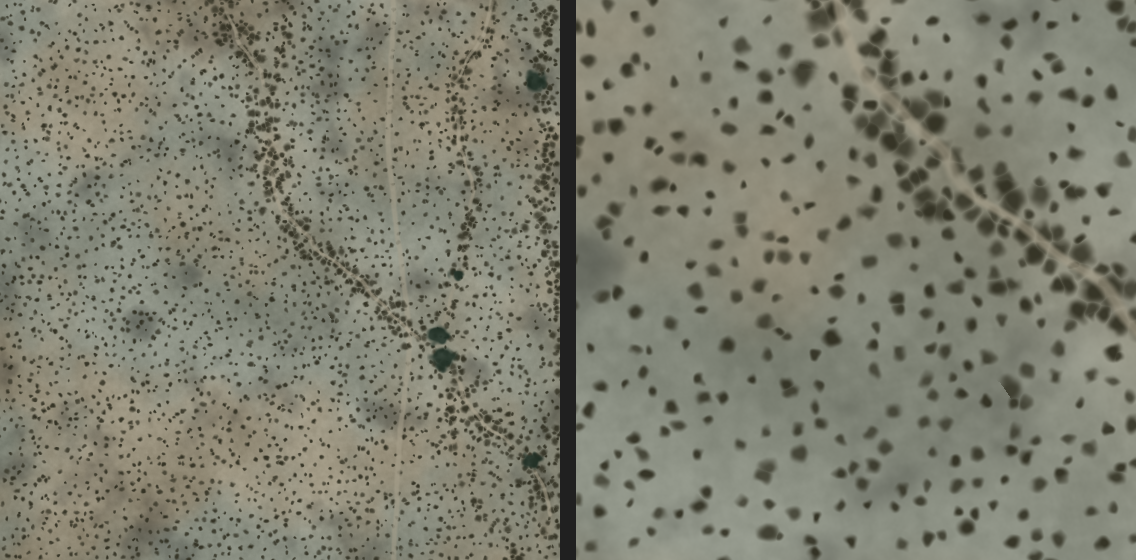
Left, the full canvas; right, a detail of the centre.
Write a Shadertoy shader that draws this texture.

```glsl
// Aerial view of dry scrubland: dotted shrubs, brushy washes, pale channels and a faint track.
#define SCRUB_GRID 62.0
#define SCRUB_SHARE 0.76
#define SCRUB_RADIUS 0.0054
#define BRUSH_GRID 88.0
#define BRUSH_RADIUS 0.0085
#define MOTTLE 0.19
#define GRAIN 0.07
#define GROUND_COOL vec3(0.535, 0.555, 0.505)
#define GROUND_WARM vec3(0.580, 0.550, 0.470)
#define SAND vec3(0.670, 0.640, 0.560)
#define SHRUB vec3(0.185, 0.180, 0.125)
#define TREE vec3(0.100, 0.160, 0.120)

// Watercourses and track, each a bent line from top to bottom
const vec2 upperWash[7] = vec2[7](vec2(.39, 1.01), vec2(.425, .935), vec2(.465, .87),
    vec2(.477, .79), vec2(.48, .71), vec2(.50, .63), vec2(.56, .565));
const vec2 lowerWash[7] = vec2[7](vec2(.56, .565), vec2(.64, .50), vec2(.715, .42),
    vec2(.785, .375), vec2(.845, .265), vec2(.95, .175), vec2(.985, .08));
const vec2 creek[7] = vec2[7](vec2(.88, 1.01), vec2(.865, .935), vec2(.81, .85),
    vec2(.82, .75), vec2(.845, .66), vec2(.827, .53), vec2(.795, .42));
const vec2 edgeWash[7] = vec2[7](vec2(.985, 1.01), vec2(.97, .86), vec2(.985, .74),
    vec2(.967, .60), vec2(.995, .50), vec2(1.0, .30), vec2(.985, .05));
const vec2 gully[7] = vec2[7](vec2(.79, .34), vec2(.81, .27), vec2(.812, .20),
    vec2(.825, .14), vec2(.86, .09), vec2(.90, .05), vec2(.925, -.01));
const vec2 fork[7] = vec2[7](vec2(.508, 1.01), vec2(.507, .98), vec2(.508, .95),
    vec2(.503, .92), vec2(.497, .89), vec2(.49, .86), vec2(.48, .82));
const vec2 track[7] = vec2[7](vec2(.703, 1.01), vec2(.692, .74), vec2(.71, .58),
    vec2(.725, .46), vec2(.732, .38), vec2(.712, .20), vec2(.703, -.01));
// Large trees: position and radius
const vec3 trees[5] = vec3[5](vec3(.957, .857, .024), vec3(.785, .404, .023),
    vec3(.793, .360, .025), vec3(.815, .508, .015), vec3(.952, .175, .019));

float hash(vec2 p) {
    return fract(sin(dot(p, vec2(127.1, 311.7))) * 43758.5453);
}

float noise(vec2 p) {
    vec2 i = floor(p), f = fract(p);
    f = f * f * (3.0 - 2.0 * f);
    return mix(mix(hash(i), hash(i + vec2(1, 0)), f.x),
               mix(hash(i + vec2(0, 1)), hash(i + vec2(1, 1)), f.x), f.y);
}

float fbm(vec2 p) {
    float sum = 0.0, amp = 0.5;
    for (int i = 0; i < 4; i++) {
        sum += amp * noise(p);
        p = mat2(1.6, 1.2, -1.2, 1.6) * p + 7.3;
        amp *= 0.5;
    }
    return sum / 0.9375;
}

float pathDistance(vec2 p, vec2 path[7]) {
    float d = 9.0;
    for (int i = 0; i < 6; i++) {
        vec2 a = p - path[i], b = path[i + 1] - path[i];
        d = min(d, length(a - b * clamp(dot(a, b) / dot(b, b), 0.0, 1.0)));
    }
    return d;
}

// Distance to the watercourses; thinner ones count as further away
float washDistance(vec2 p) {
    float d = min(pathDistance(p, upperWash), pathDistance(p, lowerWash) * 1.25);
    d = min(d, pathDistance(p, creek) * 2.6);
    d = min(d, pathDistance(p, edgeWash) * 1.3 + 0.008);
    d = min(d, pathDistance(p, gully) * 1.3 + 0.012);
    return min(d, pathDistance(p, fork) * 2.6);
}

// Cover of soft, uneven shrubs on a jittered grid; brush grows only near washes
float shrubs(vec2 p, float grid, float radius, bool brush) {
    vec2 cell = floor(p * grid);
    float cover = 0.0;
    for (int j = -1; j <= 1; j++)
    for (int i = -1; i <= 1; i++) {
        vec2 id = cell + vec2(i, j) + (brush ? 211.0 : 0.0);
        vec2 jitter = vec2(hash(id + 3.1), hash(id + 8.7));
        vec2 center = (cell + vec2(i, j) + 0.08 + 0.84 * jitter) / grid;
        float share = SCRUB_SHARE;
        if (brush) {
            float d = washDistance(center) / 0.027;
            share = 0.72 * exp(-d * d);
        }
        if (hash(id + 17.3) > share) continue;
        vec2 q = p - center;
        q.x *= mix(0.8, 1.25, hash(id + 5.9));
        float r = radius * mix(0.65, 1.15, hash(id + 31.7));
        float strength = mix(0.7, 1.0, hash(id + 43.9));
        cover = max(cover, strength * (1.0 - smoothstep(0.25 * r, 1.1 * r, length(q))));
    }
    return cover;
}

void mainImage(out vec4 fragColor, in vec2 fragCoord) {
    vec2 p = fragCoord / iResolution.xy;
    vec2 warp = vec2(noise(p * 38.0), noise(p * 38.0 + 50.0)) - 0.5;
    vec2 bent = p + 0.010 * warp;
    float wash = washDistance(bent);

    // Mottled ground, warmer along the washes
    float warmth = smoothstep(0.35, 0.7, fbm(p * 5.0 + 20.0)) + 0.5 * exp(-wash * 16.0);
    vec3 color = mix(GROUND_COOL, GROUND_WARM, clamp(warmth, 0.0, 1.0));
    color += MOTTLE * (fbm(p * 9.0 + 4.0) - 0.5) + GRAIN * (fbm(p * 130.0) - 0.5);
    color *= 1.0 - 0.25 * smoothstep(0.55, 0.85, fbm(p * 12.0 + 61.0));

    // Faint track and broken sandy channels
    float trackLine = 1.0 - smoothstep(0.002, 0.007, pathDistance(p + 0.003 * warp, track));
    color = mix(color, SAND, 0.48 * trackLine);
    float channel = min(pathDistance(bent, creek), pathDistance(bent, lowerWash));
    channel = min(channel, pathDistance(bent, upperWash));
    float bare = (1.0 - smoothstep(0.001, 0.005, channel)) * smoothstep(0.3, 0.6, noise(p * 17.0));

    // Scattered scrub, then dense brush beside the channels
    vec2 rough = p + 0.003 * (vec2(noise(p * 190.0), noise(p * 190.0 + 90.0)) - 0.5);
    float cover = shrubs(rough, SCRUB_GRID, SCRUB_RADIUS, false) * (1.0 - 0.8 * trackLine);
    if (wash < 0.1) cover = max(cover, shrubs(rough, BRUSH_GRID, BRUSH_RADIUS, true));
    color = mix(color, SHRUB, 0.95 * cover);
    color = mix(color, SAND, 0.6 * bare);

    // Large dark trees with ragged crowns
    for (int i = 0; i < 5; i++) {
        float d = length(bent - trees[i].xy) + 0.012 * (noise(p * 110.0) - 0.5);
        float crown = 1.0 - smoothstep(0.45 * trees[i].z, trees[i].z, d);
        color = mix(color, TREE + 0.08 * noise(p * 90.0), 0.92 * crown);
    }
    fragColor = vec4(color, 1.0);
}
```
